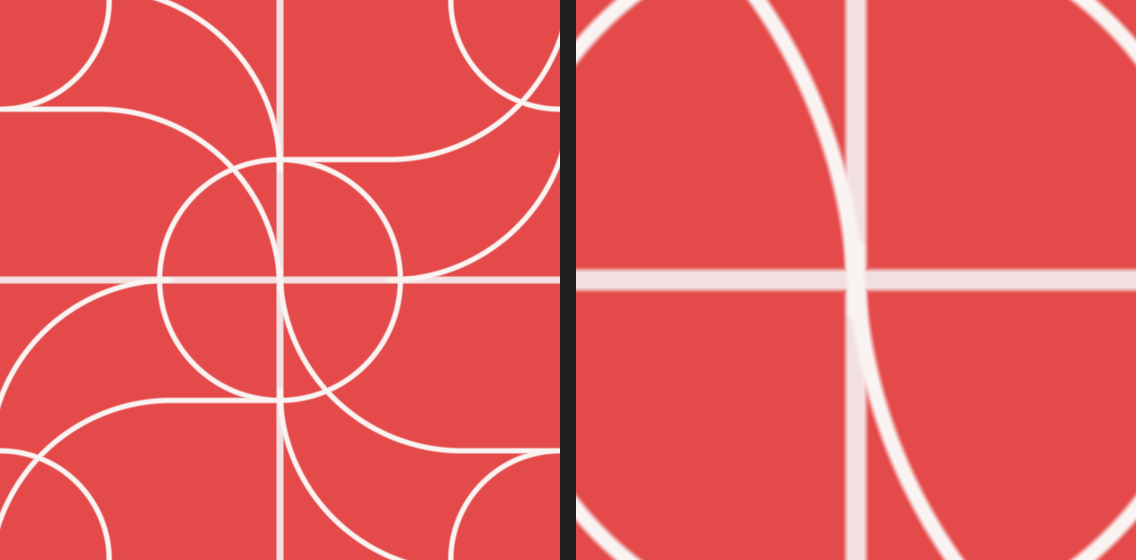
Left, the full canvas; right, a detail of the centre.
This pattern is drawn by a Shadertoy shader. Its source:

```glsl
const vec3 RED = vec3(0.895, 0.29, 0.29);
const vec3 WHITE = vec3(0.975, 0.955, 0.95);
const vec3 PALE_PINK = vec3(0.95, 0.88, 0.88);

const float RING_RADIUS = 0.215;
const float CORNER_RADIUS = 0.195;
const float BEND_RADIUS = 0.324;
const float CURVE_WIDTH = 0.0094;
const float CROSS_WIDTH = 0.0125;
const float EDGE_SOFTNESS = 0.0022;

float circleOutline(vec2 p, float radius) {
    return abs(length(p) - radius);
}

// Quarter of a circle lying in the quadrant given by the signs
float quarterArc(vec2 p, vec2 center, vec2 quadrant, float radius) {
    vec2 q = (p - center) * quadrant;
    float ends = min(length(q - vec2(radius, 0.0)), length(q - vec2(0.0, radius)));
    return min(q.x, q.y) >= 0.0 ? circleOutline(q, radius) : ends;
}

float horizontalSegment(vec2 p, float x0, float x1, float y) {
    return length(vec2(p.x - clamp(p.x, x0, x1), p.y - y));
}

// Two pairs of bends, one for each neighbouring quadrant
float sweepingBends(vec2 p, float bend, float ring, float corner) {
    float shelf = 0.5 - corner;
    float d = horizontalSegment(p, -0.6, -bend, shelf);
    d = min(d, horizontalSegment(p, 0.0, corner, ring));
    for (int i = 0; i < 2; i++) {
        float shift = float(i) * ring;
        vec2 leftCenter = vec2(-bend, shelf - bend + shift);
        vec2 rightCenter = vec2(corner, bend + shift);
        d = min(d, quarterArc(p, leftCenter, vec2(1.0, 1.0), bend));
        d = min(d, quarterArc(p, rightCenter, vec2(1.0, -1.0), bend));
    }
    return d;
}

float stroke(float d, float width, float softness) {
    return 1.0 - smoothstep(-softness, softness, d - 0.5 * width);
}

void mainImage(out vec4 fragColor, in vec2 fragCoord) {
    vec2 p = fragCoord / iResolution.xy - 0.5;
    float softness = max(EDGE_SOFTNESS, 0.75 / iResolution.y);

    // Central ring and quarter rings around the corners
    float curves = circleOutline(p, RING_RADIUS);
    curves = min(curves, circleOutline(abs(p) - 0.5, CORNER_RADIUS));

    // Bends repeat under a half turn
    for (int i = 0; i < 2; i++) {
        float turn = 1.0 - 2.0 * float(i);
        curves = min(curves, sweepingBends(p * turn, BEND_RADIUS, RING_RADIUS, CORNER_RADIUS));
    }

    // Straight cross beneath the curves
    float cross_ = min(abs(p.x), abs(p.y));
    vec3 color = mix(RED, PALE_PINK, stroke(cross_, CROSS_WIDTH, softness));
    color = mix(color, WHITE, stroke(curves, CURVE_WIDTH, softness));
    fragColor = vec4(color, 1.0);
}
```
